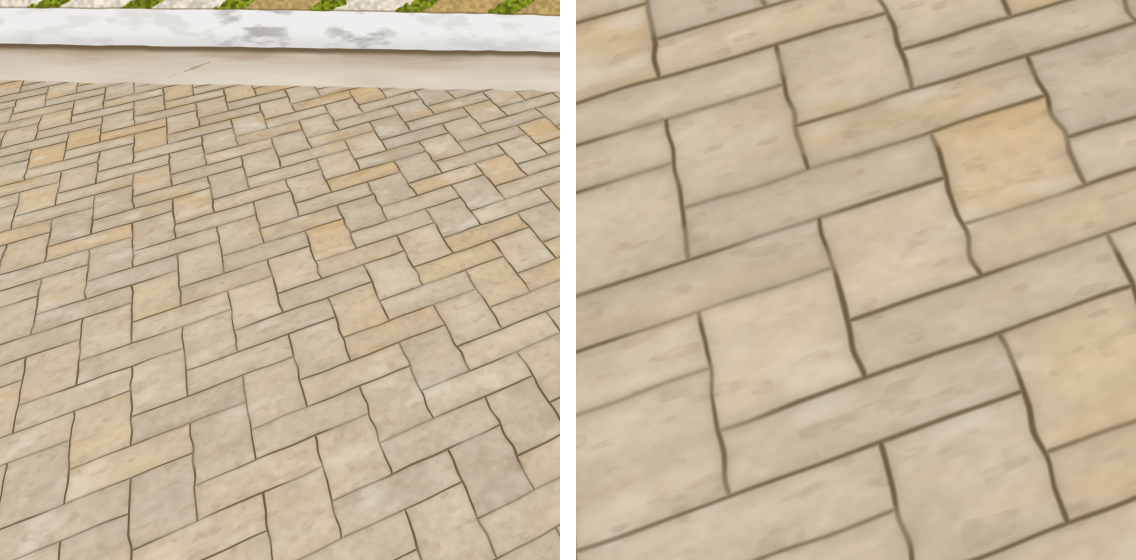
Left: the whole. Right: its middle third, enlarged.
A three.js fragment shader for this texture:

```glsl
// Herringbone brick paving in perspective, below a gutter, a white curb and a grassy strip.
varying vec2 vUv;

// Ground-to-canvas projection, one row per homogeneous canvas coordinate
const vec3 ROW_X = vec3(0.1335, 0.0125, 0.2318);
const vec3 ROW_Y = vec3(0.0552, 0.0726, 0.0169);
const vec3 ROW_W = vec3(0.0323, 0.0510, 1.0);

const vec3 BRICK = vec3(0.825, 0.752, 0.648);
const vec3 BRICK_GREY = vec3(0.785, 0.725, 0.645);
const vec3 BRICK_OCHRE = vec3(0.80, 0.665, 0.47);
const vec3 DUST = vec3(0.90, 0.86, 0.79);
const vec3 JOINT = vec3(0.43, 0.36, 0.25);
const vec3 CONCRETE = vec3(0.82, 0.765, 0.70);
const vec3 DIRT = vec3(0.66, 0.57, 0.47);
const vec3 CURB = vec3(0.94, 0.935, 0.925);
const vec3 CURB_STAIN = vec3(0.70, 0.69, 0.68);
const vec3 GRASS = vec3(0.45, 0.50, 0.13);
const vec3 DRY_GRASS = vec3(0.72, 0.60, 0.36);

const vec2 JOINT_HALF = vec2(0.010, 0.014); // in brick widths
const float SOFT = 0.0011;                  // edge softness in canvas units
const float STRIP_REPEATS = 6.0;

float hash(vec2 p) {
  vec3 q = fract(vec3(p.xyx) * 0.1031);
  q += dot(q, q.yzx + 33.33);
  return fract((q.x + q.y) * q.z);
}

float noise(vec2 p) {
  vec2 i = floor(p), f = fract(p);
  f = f * f * (3.0 - 2.0 * f);
  return mix(mix(hash(i), hash(i + vec2(1, 0)), f.x),
             mix(hash(i + vec2(0, 1)), hash(i + vec2(1, 1)), f.x), f.y);
}

float fbm(vec2 p) {
  float sum = 0.0, amp = 0.5;
  for (int i = 0; i < 4; i++) {
    sum += amp * noise(p);
    p = p * 2.03 + 17.1;
    amp *= 0.5;
  }
  return sum / 0.9375;
}

// Canvas to ground, by the adjugate of the projection
vec2 groundAt(vec2 uv) {
  vec3 h = uv.x * cross(ROW_Y, ROW_W) + uv.y * cross(ROW_W, ROW_X) + cross(ROW_X, ROW_Y);
  return h.xy / h.z;
}

vec3 paving(vec2 uv) {
  vec2 ground = groundAt(uv);
  float depth = dot(ROW_W, vec3(ground, 1.0));
  vec2 scale = vec2(ROW_X.x - ROW_W.x * uv.x, ROW_Y.y - ROW_W.y * uv.y) / depth;
  vec2 p = ground + 0.05 * (vec2(noise(ground * 2.3), noise(ground * 2.3 + 40.0)) - 0.5);

  // Herringbone: each diagonal of cells holds one half of a 2 by 1 brick
  vec2 cell = floor(p);
  float k = mod(cell.x - cell.y + 3.0, 4.0);
  bool flat_ = k < 1.5;
  vec2 origin = cell;
  if (k > 0.5 && k < 1.5) origin.x -= 1.0;
  if (k > 1.5 && k < 2.5) origin.y -= 1.0;
  vec2 size = flat_ ? vec2(2.0, 1.0) : vec2(1.0, 2.0);
  vec2 local = p - origin;
  vec2 edge = min(local, size - local) * scale;

  // Brick tone, mottling and wear
  float id = hash(origin + 71.0), id2 = hash(origin + 153.0);
  float far = smoothstep(0.35, 0.85, uv.y);
  float mottle = fbm(ground * 1.7 + id * 9.0);
  vec3 col = mix(BRICK, BRICK_GREY, 0.8 * id);
  float ochre = smoothstep(0.72, 1.0, id2) * (0.25 + 0.45 * far);
  ochre += 0.45 * smoothstep(0.60, 0.78, fbm(ground * vec2(0.7, 1.1) + 8.0)) * (0.4 + 0.6 * far);
  col = mix(col, BRICK_OCHRE, ochre * (0.4 + 0.9 * mottle));
  col += 0.10 * (mottle - 0.5) + 0.035 * (id2 - 0.5);
  col += 0.10 * (fbm(ground * vec2(9.0, 6.0)) - 0.5) / depth;
  float dust = smoothstep(0.62, 0.82, fbm(ground * 1.1 + 31.0));
  dust += smoothstep(0.13, 0.0, length((uv - vec2(0.19, 0.30)) * vec2(0.8, 1.5))) * smoothstep(0.4, 0.7, mottle);
  col = mix(col, DUST, 0.5 * min(dust, 1.0));
  col = mix(col, DIRT, 0.35 * smoothstep(0.73, 0.82, noise(ground * 4.7)) * noise(ground * 13.0));

  // Sandy halo, then joints that fade in and out
  vec2 wear = vec2(noise(ground * 1.6 + 5.0), noise(ground * 1.1 + 60.0));
  vec2 core = JOINT_HALF * scale * (0.6 + 0.9 * wear.yx) + 0.0004;
  vec2 line = 1.0 - smoothstep(core - SOFT, core + SOFT * 1.3, edge);
  line *= mix(vec2(0.50, 0.28), vec2(0.95, 0.85), smoothstep(0.2, 0.6, wear));
  col *= 1.0 - 0.13 * exp(-min(edge.x, edge.y) / 0.0035);
  return mix(col, JOINT, max(line.x, line.y));
}

vec3 gutter(vec2 uv, float rise) {
  float streak = fbm(uv * vec2(9.0, 60.0));
  vec3 col = mix(CONCRETE, DUST, smoothstep(0.65, 0.2, rise) * streak);
  col = mix(col, DIRT, 0.7 * smoothstep(0.45, 1.05, rise + 0.7 * (streak - 0.5)));
  vec2 a = uv - vec2(0.30, 0.862), b = vec2(0.075, 0.027);
  float crack = length(a - b * clamp(dot(a, b) / dot(b, b), 0.0, 1.0)) + 0.004 * (noise(uv * 90.0) - 0.5);
  return mix(col, DIRT, 0.6 * smoothstep(0.002, 0.0, crack));
}

vec3 curb(vec2 uv, float rise) {
  vec3 col = CURB * mix(0.92, 1.0, smoothstep(0.0, 0.5, rise));
  float patches = smoothstep(0.13, 0.0, abs(uv.x - 0.46)) + smoothstep(0.12, 0.0, abs(uv.x - 0.65));
  float stain = smoothstep(0.48, 0.75, fbm(uv * vec2(22.0, 55.0) + 3.0));
  return mix(col, CURB_STAIN, stain * (0.25 + 0.7 * patches));
}

vec3 grassStrip(vec2 uv) {
  float along = (uv.x - 1.5 * (uv.y - 0.99)) * STRIP_REPEATS - 0.5;
  float slab = floor(along);
  float gap = abs(fract(along + 0.5) - 0.5) + 0.10 * (noise(uv * 120.0) - 0.5);
  float dry = max(step(3.5, slab), 1.0 - min(abs(slab - 2.0), 1.0));
  vec3 col = mix(DUST, DRY_GRASS, dry * 0.9) * (0.86 + 0.24 * noise(uv * 170.0));
  return mix(col, GRASS * (0.65 + 0.7 * noise(uv * 210.0)), smoothstep(0.18, 0.13, gap));
}

void main() {
  vec2 uv = vUv;
  float ripple = noise(vec2(uv.x * 40.0, 2.0)) - 0.5;
  float paveTop = mix(0.855, 0.837, uv.x) + 0.004 * ripple;
  float curbBase = mix(0.921, 0.907, uv.x) + 0.002 * ripple;
  float curbTop = mix(0.985, 0.972, uv.x) + 0.012 * uv.x * (1.0 - uv.x) + 0.002 * ripple;

  vec3 col = paving(uv);
  col = mix(col, gutter(uv, (uv.y - paveTop) / (curbBase - paveTop)), smoothstep(-0.002, 0.002, uv.y - paveTop));
  float shade = smoothstep(0.011, 0.001, abs(uv.y - curbBase + 0.002));
  col = mix(col, JOINT * 0.9, 0.85 * shade);
  col = mix(col, curb(uv, (uv.y - curbBase) / (curbTop - curbBase)), smoothstep(-0.001, 0.002, uv.y - curbBase));
  col = mix(col, grassStrip(uv), smoothstep(-0.0015, 0.0015, uv.y - curbTop));
  col = mix(col, JOINT, 0.45 * smoothstep(0.003, 0.0, abs(uv.y - curbTop - 0.001)));
  gl_FragColor = vec4(clamp(col, 0.0, 1.0), 1.0);
}
```
